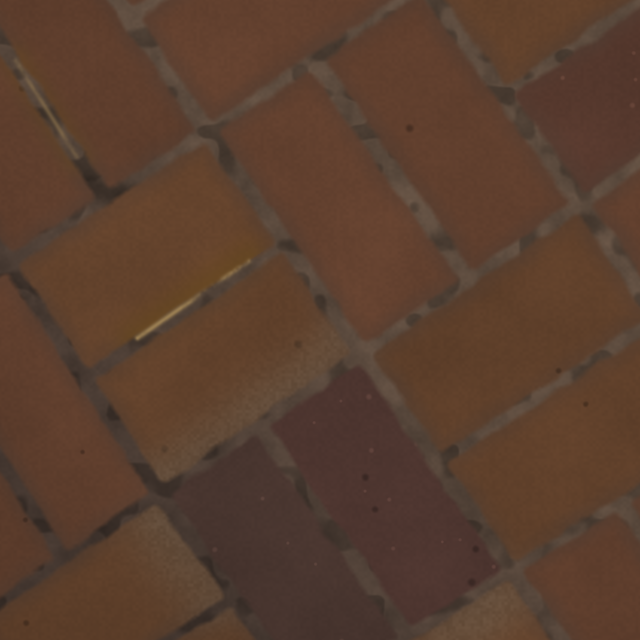
This texture is drawn by a WebGL 2 fragment shader. Its source:

```glsl
#version 300 es
precision highp float;
// Worn clay paving in a slanted basket weave: square cells of two bricks,
// turned in a checkerboard, seen in slight perspective. Rounded boxes form
// the bricks; noise adds mottling, pits and ragged joints; segments add wear.
uniform vec2 u_resolution;
out vec4 fragColor;

const vec2 ORIGIN = vec2(0.566, 0.447);   // a corner shared by four cells
const vec2 AXIS_U = vec2(0.2376, -0.3431);
const vec2 AXIS_V = vec2(0.3288, 0.2266);
const vec2 TILT = vec2(0.014, -0.039);    // perspective along each axis
const vec2 HALF_JOINT = vec2(0.0085, 0.0118);

const vec3 RED_CLAY = vec3(0.385, 0.252, 0.182);
const vec3 GOLD_CLAY = vec3(0.388, 0.260, 0.172);
const vec3 DARK_CLAY = vec3(0.288, 0.212, 0.187);
const vec3 RUSTY_CLAY = vec3(0.338, 0.222, 0.178);
const vec3 DULL_RIM = vec3(0.310, 0.240, 0.200);
const vec3 MORTAR_DARK = vec3(0.285, 0.230, 0.200);
const vec3 MORTAR_LIGHT = vec3(0.365, 0.297, 0.245);
const vec3 DUST = vec3(0.405, 0.325, 0.253);
const vec3 AMBER = vec3(0.430, 0.295, 0.090);
const vec3 GLINT = vec3(0.600, 0.490, 0.320);

float hash(vec2 p) {
  return fract(sin(dot(p, vec2(127.1, 311.7))) * 43758.545);
}

float noise(vec2 p) {
  vec2 i = floor(p), f = fract(p);
  f = f * f * (3.0 - 2.0 * f);
  vec2 e = vec2(1.0, 0.0);
  return mix(mix(hash(i), hash(i + e), f.x),
             mix(hash(i + e.yx), hash(i + e.xx), f.x), f.y);
}

float fbm(vec2 p) {
  float sum = 0.0, amp = 0.5;
  for (int i = 0; i < 4; i++) {
    sum += amp * noise(p);
    p = p * 2.03 + 17.0;
    amp *= 0.5;
  }
  return sum;
}

float segment(vec2 p, vec2 a, vec2 b) {
  vec2 ab = b - a;
  return length(p - a - ab * clamp(dot(p - a, ab) / dot(ab, ab), 0.0, 1.0));
}

float falloff(float d, float radius) {
  return exp(-d * d / (radius * radius));
}

float roundBox(vec2 p, vec2 halfSize, float radius) {
  vec2 q = abs(p) - halfSize + radius;
  return length(max(q, 0.0)) + min(max(q.x, q.y), 0.0) - radius;
}

// Canvas point to cell coordinates, undoing the perspective
vec2 toGrid(vec2 p) {
  vec2 g = inverse(mat2(AXIS_U, AXIS_V)) * (p - ORIGIN);
  return g / (1.0 - dot(TILT, g));
}

// Soft specks, at most one in each square of a jittered grid
float specks(vec2 p, float scale, float density) {
  vec2 id = floor(p * scale);
  vec2 centre = 0.25 + 0.5 * vec2(hash(id + 3.1), hash(id + 8.7));
  float radius = mix(0.08, 0.18, hash(id + 5.3));
  float d = length(fract(p * scale) - centre);
  return step(hash(id), density) * (1.0 - smoothstep(radius * 0.2, radius, d));
}

void main() {
  vec2 p = gl_FragCoord.xy / u_resolution;

  // Grid, with the upper row bent slightly out of true
  vec2 g = toGrid(p);
  g = toGrid(p + vec2(0.0, 0.028 * g.y * max(-g.x, 0.0)));
  vec2 cell = floor(g), f = fract(g);
  float even = 1.0 - mod(cell.x + cell.y, 2.0);

  // Split each cell into two bricks, across or along
  vec2 parts = mix(vec2(1.0, 2.0), vec2(2.0, 1.0), even);
  vec2 brick = floor(f * parts);
  vec2 size = vec2(length(AXIS_U), length(AXIS_V)) / parts;
  float ragged = (fbm(p * 30.0) - 0.47) * 0.012;
  float d = roundBox((fract(f * parts) - 0.5) * size,
                     size * 0.5 - HALF_JOINT, 0.010) + ragged;
  float joint = smoothstep(-0.006, 0.005, d);

  // Clay colour per brick; golden only below the top row
  float tone = hash(cell * 2.0 + brick + 4.0);
  float darkCell = step(length(cell - vec2(0.0, -1.0)), 0.1);
  float rustyBrick = step(length(cell - vec2(-1.0, 1.0)), 0.1) * brick.x;
  float golden = even * step(-1.5, cell.x);
  vec3 clay = mix(RED_CLAY, GOLD_CLAY, golden) * mix(0.96, 1.03, tone);
  clay = mix(clay, RUSTY_CLAY, rustyBrick);
  clay = mix(clay, DARK_CLAY + vec3(0.014, -0.004, -0.002) * brick.y, darkCell);

  // Mottling, dull rims, dark pits and pale chips on the dark bricks
  float grain = noise(p * 210.0) - 0.5;
  clay *= 1.0 + 0.16 * (fbm(p * 9.0) - 0.47) + 0.055 * grain;
  float rim = smoothstep(-0.034, 0.0, d) * (0.2 + 0.8 * fbm(p * 16.0));
  clay = mix(clay, DULL_RIM, 0.65 * rim * (1.0 - darkCell));
  clay *= 1.0 - 0.25 * specks(p, 18.0, 0.06);
  float chips = darkCell + rustyBrick;
  clay += vec3(0.07, 0.05, 0.045) * specks(p + 0.37, 26.0, 0.16) * chips;

  // Pale worn edges around the dark cell, on the crosswise bricks
  float wear = falloff(segment(p, vec2(0.53, 0.46), vec2(0.26, 0.255)), 0.045);
  wear = max(wear, falloff(segment(p, vec2(0.26, 0.18), vec2(0.33, 0.07)), 0.06));
  wear = max(wear, falloff(segment(p, vec2(0.79, 0.07), vec2(0.70, 0.0)), 0.05));
  wear *= 0.55 + 0.7 * fbm(p * 9.0);
  clay = mix(clay, DUST + 0.05 * grain, 0.8 * wear * even);

  // Mortar, lighter towards the upper right, with dark hollows
  vec3 mortar = mix(MORTAR_DARK, MORTAR_LIGHT, smoothstep(0.3, 1.3, p.x + p.y));
  mortar *= 1.0 + 0.4 * (fbm(p * 26.0) - 0.47) + 0.05 * grain;
  mortar *= 1.0 - 0.22 * smoothstep(0.58, 0.78, noise(p * 34.0 + 9.0));
  mortar *= 1.0 - 0.35 * falloff(segment(p, vec2(0.14, 0.71), vec2(0.20, 0.69)), 0.022);
  vec3 color = mix(clay, mortar, joint);

  // Amber sheen and broken bright slivers on two brick edges
  float lower = segment(p, vec2(0.215, 0.472), vec2(0.388, 0.592));
  float upper = segment(p, vec2(0.025, 0.905), vec2(0.12, 0.755));
  float sheen = max(falloff(lower, 0.032), 0.7 * falloff(upper, 0.025));
  float sliver = max(falloff(lower, 0.0042), 0.5 * falloff(upper, 0.004));
  float above = mix(0.2, 1.0, step(0.472, p.y - 0.69 * (p.x - 0.215)));
  color = mix(color, AMBER, 0.5 * sheen * above * (1.0 - joint));
  color = mix(color, GLINT, sliver * smoothstep(0.2, 0.55, fbm(p * 24.0)));

  // Dimmer towards the lower left
  color *= mix(0.93, 1.0, smoothstep(0.1, 0.9, p.x + p.y));
  fragColor = vec4(color, 1.0);
}
```
